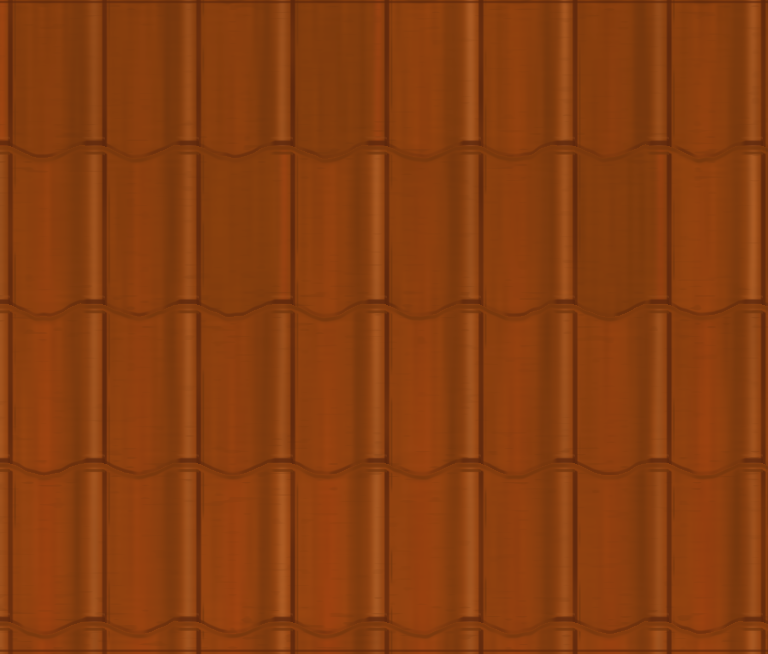
A Shadertoy shader for this texture:

```glsl
// Layout, in units of the canvas height
const vec2 TILE = vec2(0.1439, 0.2427);
const vec2 OFFSET = vec2(0.0160, 0.0413);
const float WAVE_HEIGHT = 0.0110;
const float WAVE_TOP = 0.0080;      // the raised side is cut flat here
const float WAVE_DIP = 0.36;        // place of the lowest point across a tile
const float SEAM_HALF = 0.0036;
const float LIP_HEIGHT = 0.0095;
const float BORDER = 0.0035;

// Wear
const float FLAT_SHARE = 0.08;      // share of dull tiles
const float TONE_SPREAD = 0.05;
const float STREAK = 0.065;
const float GRAIN = 0.045;
const float SCRATCH = 0.30;
const float WOBBLE = 0.0035;

// Colours
const vec3 UPPER_CLAY = vec3(0.532, 0.243, 0.053);
const vec3 LOWER_CLAY = vec3(0.562, 0.253, 0.060);
const vec3 RED_CLAY = vec3(0.605, 0.250, 0.060);
const vec3 DULL_CLAY = vec3(0.510, 0.236, 0.050);
const vec3 SHADE = vec3(0.445, 0.208, 0.050);
const vec3 HIGHLIGHT = vec3(0.650, 0.345, 0.135);
const vec3 GAP = vec3(0.360, 0.150, 0.048);

float hash(vec2 p) {
    return fract(sin(dot(p, vec2(127.1, 311.7))) * 43758.5453);
}

float noise(vec2 p) {
    vec2 i = floor(p), f = fract(p);
    f = f * f * (3.0 - 2.0 * f);
    return mix(mix(hash(i), hash(i + vec2(1, 0)), f.x),
               mix(hash(i + vec2(0, 1)), hash(i + vec2(1, 1)), f.x), f.y);
}

// Soft hump around a centre
float bump(float x, float centre, float width) {
    float d = (x - centre) / width;
    return exp(-d * d);
}

// Line of a given half width with smooth sides
float line(float d, float halfWidth, float soft) {
    return 1.0 - smoothstep(halfWidth - soft, halfWidth + soft, abs(d));
}

void mainImage(out vec4 fragColor, in vec2 fragCoord) {
    vec2 p = fragCoord / iResolution.y;
    float soft = max(0.0013, 0.7 / iResolution.y);

    // Tile cell, with lower edges that dip and then run flat
    float column = (p.x - OFFSET.x) / TILE.x;
    float u = fract(column);
    float wave = min(-WAVE_HEIGHT * cos(6.28318 * (u - WAVE_DIP)), WAVE_TOP);
    float flatSide = smoothstep(0.74, 0.82, u);
    float dipSide = smoothstep(0.0, 0.1, u) * (1.0 - flatSide);
    wave += WOBBLE * (noise(p * vec2(75.0, 9.0)) - 0.5) * dipSide;
    float row = (p.y - OFFSET.y - wave) / TILE.y;
    vec2 cell = vec2(floor(column), floor(row));
    float above = fract(row) * TILE.y;   // height over this tile's lower edge
    float below = TILE.y - above;        // depth under the tile overlapping it
    float tone = hash(cell + 3.7);
    float dull = step(1.0 - FLAT_SHARE, hash(cell + 11.3));

    // Curved clay body
    vec3 clay = mix(LOWER_CLAY, UPPER_CLAY, smoothstep(0.1, 0.9, p.y));
    float redness = mix(0.85, 0.15, p.y) * (0.6 + 0.6 * hash(cell + 7.1));
    vec3 body = mix(clay, RED_CLAY, bump(u, 0.38, 0.14) * redness);
    body = mix(body, SHADE, 0.62 * bump(u, 0.71, 0.10));
    body = mix(body, HIGHLIGHT, (0.55 + 0.4 * tone) * bump(u, 0.89, 0.055));
    vec3 dullBody = mix(DULL_CLAY, RED_CLAY, 0.8 * bump(u, 0.91, 0.05));
    vec3 color = mix(body, dullBody, 0.85 * dull);

    // Tone per tile, long streaks and faint cross marks
    color *= 1.0 + TONE_SPREAD * (tone - 0.5);
    float streak = noise(vec2(p.x * 110.0, p.y * 6.0) + cell * 17.0);
    float grain = noise(vec2(p.x * 30.0, p.y * 170.0) + cell * 5.0);
    float ends = 0.25 + exp(-above / 0.035) + exp(-below / 0.035);
    color *= 1.0 + STREAK * (streak - 0.5) + GRAIN * (grain - 0.5) * ends;

    // Sparse short scratches near the ends of each tile
    float scratch = smoothstep(0.74, 0.92, noise(p * vec2(45.0, 210.0) + 9.0));
    color = mix(color, SHADE, SCRATCH * scratch * min(ends, 1.0));

    // Vertical joint, uneven in depth, hidden under the upper tile's lip
    float seam = floor(column + 0.5);
    float joint = (u - step(0.5, u)) * TILE.x;
    float open = smoothstep(LIP_HEIGHT - soft, LIP_HEIGHT + 2.0 * soft, below);
    float depth = 0.62 + 0.30 * noise(vec2(seam * 9.0, p.y * 14.0));
    color = mix(color, GAP, depth * open * line(joint, SEAM_HALF, 1.5 * soft));
    float crack = smoothstep(0.3, 0.7, noise(vec2(seam * 5.0, p.y * 22.0)));
    color = mix(color, SHADE, 0.6 * crack * open * line(joint - 0.0070, 0.0014, soft));

    // Lip below each edge, and the shoulder beneath it
    float lip = 1.0 - smoothstep(0.004, 0.013, below);
    color = mix(color, clay * 0.95, 0.7 * lip);
    float shoulder = line(below - 0.0115, 0.0022, soft);
    color = mix(color, SHADE, 0.75 * flatSide * shoulder);

    // Lower edge: soft and broken along the dip, strong on the flat side
    float broken = smoothstep(0.25, 0.75, noise(p * vec2(42.0, 11.0) + 4.0));
    float edgeWidth = mix(0.0026, 0.0038, flatSide);
    float edge = line(above - edgeWidth, edgeWidth, 1.5 * soft);
    color = mix(color, GAP, edge * mix(0.12 + 0.45 * broken, 0.80, flatSide));
    float fold = line(below - 0.0035, 0.0028, 1.5 * soft);
    color = mix(color, SHADE, (0.25 + 0.4 * (1.0 - broken)) * fold);
    color = mix(color, SHADE, 0.25 * dipSide * exp(-above / 0.009));
    color = mix(color, HIGHLIGHT, 0.2 * flatSide * line(above - 0.012, 0.0016, soft));

    // Thin dark border along the top and bottom
    float rim = min(abs(p.y - 0.005), abs(p.y - 0.997));
    color = mix(color, GAP, 0.60 * line(rim, 0.5 * BORDER, soft));

    fragColor = vec4(color, 1.0);
}
```
